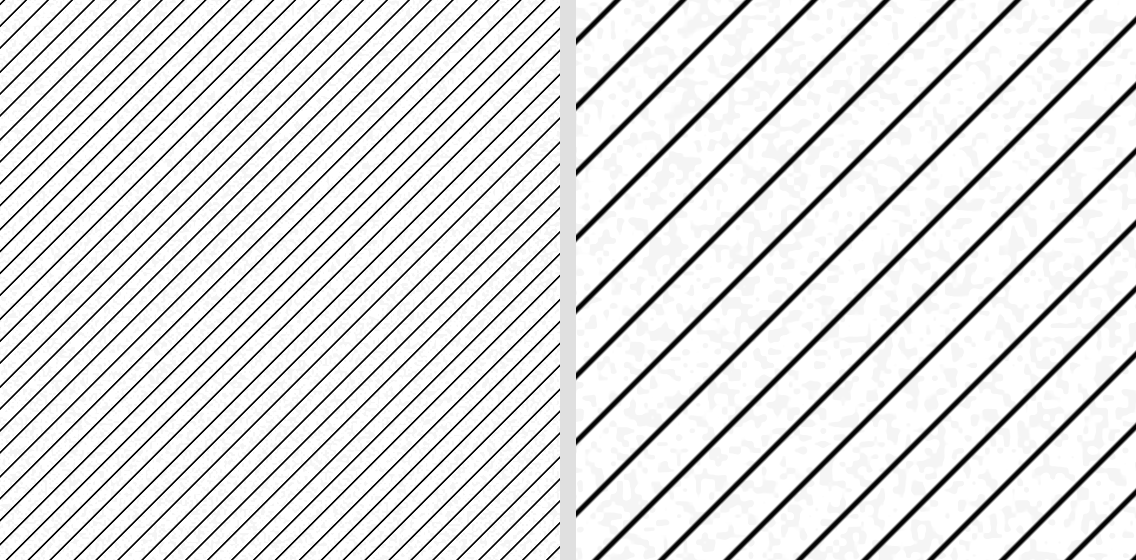
Left: the whole. Right: its middle third, enlarged.
This pattern is drawn by a three.js fragment shader. Its source:

```glsl
// Thin black diagonal hatching, rising to the right, on a white ground.
// Line positions snap to a fine grid, so their gaps vary slightly;
// smooth value noise adds faint grey specks to the white.

varying vec2 vUv;

const float GRID = 256.0;          // snapping cells across the canvas
const float FIRST_LINE = 12.0;     // grid cells from the top left corner
const float BASE_GAP = 10.0;       // whole cells between lines
const float EXTRA_GAP = 0.284;     // mean fraction added to each gap
const float SNAP_PHASE = 0.588;
const float HALF_WIDTH = 0.0015;   // in canvas units
const float EDGE = 0.0009;

const vec3 PAPER = vec3(1.0);
const vec3 SPECK = vec3(0.96);
const vec3 INK = vec3(0.01);

float hash(vec2 p) {
  return fract(sin(dot(p, vec2(12.9898, 78.233))) * 43758.5453);
}

float valueNoise(vec2 p) {
  vec2 cell = floor(p);
  vec2 f = smoothstep(0.0, 1.0, fract(p));
  float low = mix(hash(cell), hash(cell + vec2(1.0, 0.0)), f.x);
  float high = mix(hash(cell + vec2(0.0, 1.0)), hash(cell + 1.0), f.x);
  return mix(low, high, f.y);
}

// Snapped position of a line along the hatching axis, in grid cells
float linePosition(float index) {
  return FIRST_LINE + BASE_GAP * index + floor(EXTRA_GAP * index + SNAP_PHASE);
}

// Perpendicular distance to the nearest line, in canvas units
float hatchDistance(vec2 uv) {
  float along = (uv.x + 1.0 - uv.y) * GRID;
  float index = floor((along - FIRST_LINE) / (BASE_GAP + EXTRA_GAP) + 0.5);
  return abs(along - linePosition(index)) / (GRID * sqrt(2.0));
}

float inkCoverage(float dist, float halfWidth, float edge) {
  return 1.0 - smoothstep(halfWidth - edge, halfWidth + edge, dist);
}

void main() {
  // Paper with faint specks
  float specks = smoothstep(0.55, 0.7, valueNoise(vUv * GRID));
  vec3 color = mix(PAPER, SPECK, specks);

  // Diagonal lines
  float ink = inkCoverage(hatchDistance(vUv), HALF_WIDTH, EDGE);
  color = mix(color, INK, ink);

  gl_FragColor = vec4(color, 1.0);
}
```
